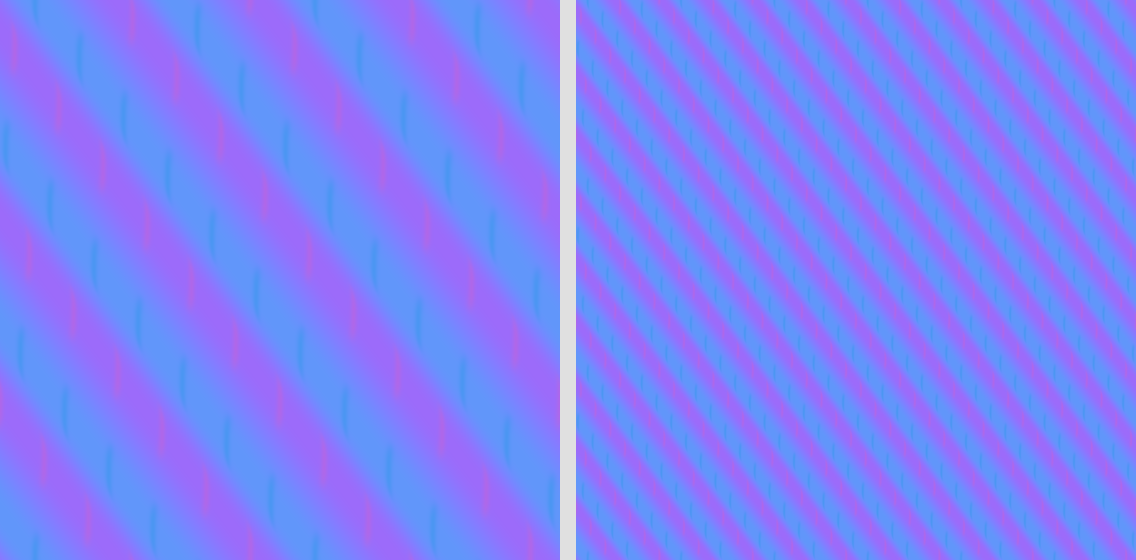
Left: one tile. Right: repeated 3 by 3.
Give the GLSL for this texture map, as a three.js fragment shader.

```glsl
// Normal map of soft diagonal twisted strands with thin fibre creases.
varying vec2 vUv;

const float TAU = 6.2831853;
const vec2 STRANDS = vec2(4.0, 3.0);   // whole repeats across and up
const vec2 FIBRES = vec2(10.0, -2.0);  // whole crease repeats across and up
const float VALLEY = 0.05;             // strand phase of the sharp valley

const vec3 FLAT_COLOR = vec3(0.495, 0.505, 1.0);
const vec3 TILT_COLOR = vec3(0.115, -0.085, 0.0);
const vec3 PINK_CREASE = vec3(0.075, -0.015, -0.065);
const vec3 BLUE_CREASE = vec3(-0.085, 0.0, -0.03);

// Layered sines: broad at the ridge, tighter in the valley, from -1 to 1
float strandSlope(float angle) {
  float s = -(sin(angle) + 0.15 * sin(2.0 * angle));
  return clamp(s * (1.2 - 0.2 * s * s), -1.0, 1.0);
}

// Signed distance to the nearest whole number
float wrapDistance(float phase) {
  return fract(phase + 0.5) - 0.5;
}

// Bowed crease line that fades toward the strand edges
float crease(float fibrePhase, float angle, float slope) {
  float side = slope < 0.0 ? -1.0 : 1.0;
  float steep = abs(slope);
  float bow = side * (0.065 + 0.2 * (1.0 - steep) + 0.1 * cos(angle));
  float d = wrapDistance(fibrePhase - 0.53 + bow) / 0.075;
  return exp(-d * d) * smoothstep(0.5, 1.0, steep);
}

// Tilt encoded as colour, with blue dropping on the slopes
vec3 slopeColor(float slope) {
  return FLAT_COLOR + TILT_COLOR * slope - vec3(0.0, 0.0, 0.02 * slope * slope);
}

void main() {
  float angle = TAU * (dot(vUv, STRANDS) - VALLEY);
  float slope = strandSlope(angle);
  float line = crease(dot(vUv, FIBRES), angle, slope);
  vec3 tint = mix(BLUE_CREASE, PINK_CREASE, step(0.0, slope));
  gl_FragColor = vec4(slopeColor(slope) + tint * line, 1.0);
}
```
